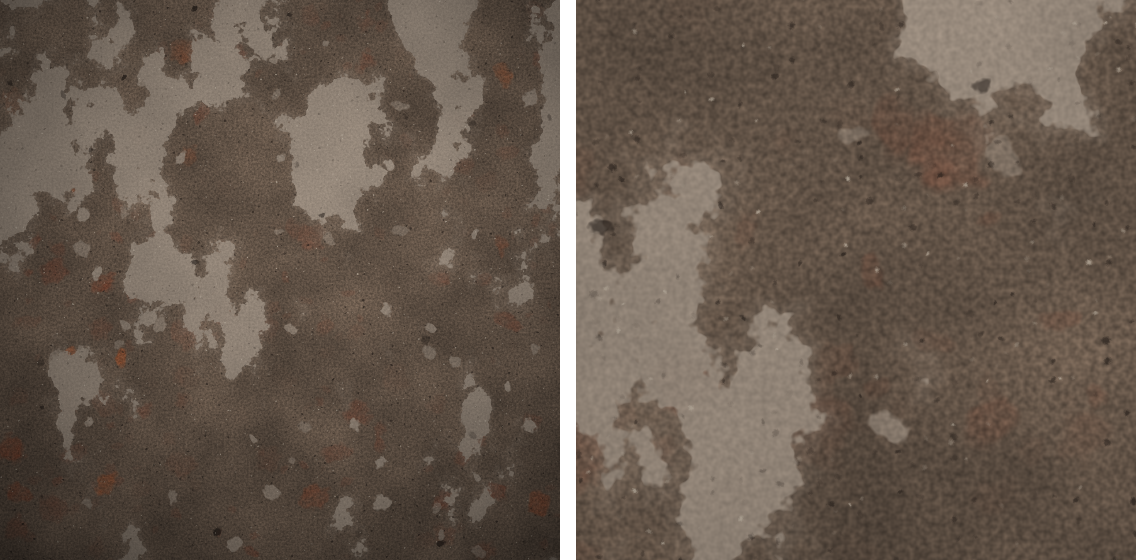
Left, the full canvas; right, a detail of the centre.
A Shadertoy shader for this texture:

```glsl
// Worn concrete floor with flaking pale plaster, embedded brick stones and fine grit.

const vec3 CONCRETE = vec3(0.375, 0.318, 0.270);
const vec3 PLASTER = vec3(0.565, 0.515, 0.465);
const vec3 BRICK = vec3(0.440, 0.255, 0.190);
const vec3 ORANGE = vec3(0.580, 0.310, 0.180);
const vec3 PIT = vec3(0.130, 0.105, 0.090);
const vec3 GLINT = vec3(0.720, 0.680, 0.620);

vec2 hash2(vec2 p) {
    vec3 q = fract(p.xyx * vec3(0.1031, 0.1030, 0.0973));
    q += dot(q, q.yzx + 33.33);
    return fract((q.xx + q.yz) * q.zy);
}

float cornerSlope(vec2 cell, vec2 corner, vec2 f) {
    float angle = 6.2832 * hash2(cell + corner).x;
    return dot(vec2(cos(angle), sin(angle)), f - corner);
}

float gradientNoise(vec2 p) {
    vec2 cell = floor(p), f = fract(p);
    vec2 u = f * f * f * (f * (f * 6.0 - 15.0) + 10.0);
    float low = mix(cornerSlope(cell, vec2(0, 0), f), cornerSlope(cell, vec2(1, 0), f), u.x);
    float high = mix(cornerSlope(cell, vec2(0, 1), f), cornerSlope(cell, vec2(1, 1), f), u.x);
    return mix(low, high, u.y);
}

float fbm(vec2 p, int octaves, float gain) {
    float sum = 0.0, amplitude = 1.0;
    for (int i = 0; i < octaves; i++) {
        sum += amplitude * gradientNoise(p);
        p = mat2(1.6, 1.2, -1.2, 1.6) * p + 17.3;
        amplitude *= gain;
    }
    return sum;
}

// Irregular blobs, one per occupied cell: x = coverage, y = random tone.
vec2 scatter(vec2 uv, float cells, float density, float size, float softness, float seed) {
    vec2 p = uv * cells, home = floor(p), result = vec2(0.0);
    float wobble = size * 0.45 * fbm(p * 1.3 / size + seed, 2, 0.6);
    for (int y = -1; y <= 1; y++)
    for (int x = -1; x <= 1; x++) {
        vec2 cell = home + vec2(x, y);
        vec2 place = hash2(cell + seed), kind = hash2(cell + seed + 41.7);
        if (kind.x > density) continue;
        float angle = 6.2832 * place.y;
        vec2 d = p - cell - 0.15 - 0.7 * place;
        d = mat2(cos(angle), sin(angle), -sin(angle), cos(angle)) * d;
        d.y *= 1.0 + 0.8 * place.x;
        float radius = size * mix(0.4, 1.0, kind.y);
        float cover = 1.0 - smoothstep(-softness, softness, length(d) + wobble - radius);
        if (cover > result.x) result = vec2(cover, fract(kind.y * 7.31));
    }
    return result;
}

// Height of the plaster above its broken edge; upright streaks, denser at the top.
float plasterLevel(vec2 uv) {
    float shape = fbm(uv * vec2(5.6, 3.3) + vec2(3.7, 8.2), 3, 0.55);
    float flakes = 0.22 * fbm(uv * 27.0 + 5.0, 4, 0.62);
    return shape + flakes + mix(-0.36, 0.0, smoothstep(0.2, 0.95, uv.y));
}

vec3 concreteColor(vec2 uv) {
    float mottle = fbm(uv * 7.0 + 31.0, 5, 0.6);
    vec3 color = CONCRETE * (1.0 + 0.20 * mottle);
    float cluster = smoothstep(-0.35, 0.3, gradientNoise(uv * 3.5 + 11.0));
    vec2 stones = scatter(uv, 13.0, 0.55, 0.34, 0.07, 3.0);
    vec2 shards = scatter(uv, 27.0, 0.30, 0.34, 0.10, 57.0);
    vec3 stoneColor = mix(BRICK, ORANGE, smoothstep(0.8, 1.0, stones.y));
    float dust = 0.8 + 0.5 * fbm(uv * 45.0, 3, 0.6);
    color = mix(color, stoneColor, stones.x * cluster * dust * mix(0.2, 0.8, stones.y));
    return mix(color, BRICK, shards.x * cluster * dust * 0.45 * shards.y);
}

vec3 plasterColor(vec2 uv) {
    float stain = fbm(uv * 6.0 + 71.0, 5, 0.55);
    return PLASTER * (1.0 + 0.09 * stain);
}

float lampLight(vec2 uv) {
    vec2 d = uv - vec2(0.54, 0.60);
    return 1.04 - 0.95 * dot(d, d);
}

void mainImage(out vec4 fragColor, in vec2 fragCoord) {
    vec2 uv = fragCoord / iResolution.xy;

    // Broken plaster, its thin dusty remains and loose chips
    float level = plasterLevel(uv);
    float plaster = smoothstep(-0.025, 0.035, level);
    float remains = 0.22 * smoothstep(-0.18, 0.03, level);
    vec2 chips = scatter(uv, 15.0, 0.20, 0.24, 0.035, 91.0);
    float cover = max(max(plaster * 0.96, remains), chips.x * mix(0.45, 1.0, chips.y));
    vec3 color = mix(concreteColor(uv), plasterColor(uv), cover);

    // Sandy grain, strongest on the bare concrete
    float grain = gradientNoise(uv * 230.0) + 0.7 * gradientNoise(uv * 410.0 + 9.0);
    color *= 1.0 + grain * mix(0.26, 0.09, cover);

    // Dark pits, grimy spots and bright grit
    vec2 pits = scatter(uv, 85.0, 0.22, 0.20, 0.10, 13.0);
    vec2 spots = scatter(uv, 16.0, 0.10, 0.13, 0.03, 29.0);
    vec2 grit = scatter(uv, 110.0, 0.16, 0.18, 0.12, 67.0);
    color = mix(color, PIT, pits.x * mix(0.15, 0.65, pits.y) * (1.0 - 0.6 * cover));
    color = mix(color, PIT, spots.x * 0.75 * spots.y);
    color = mix(color, GLINT, grit.x * 0.75 * grit.y * grit.y);

    fragColor = vec4(color * lampLight(uv), 1.0);
}
```
